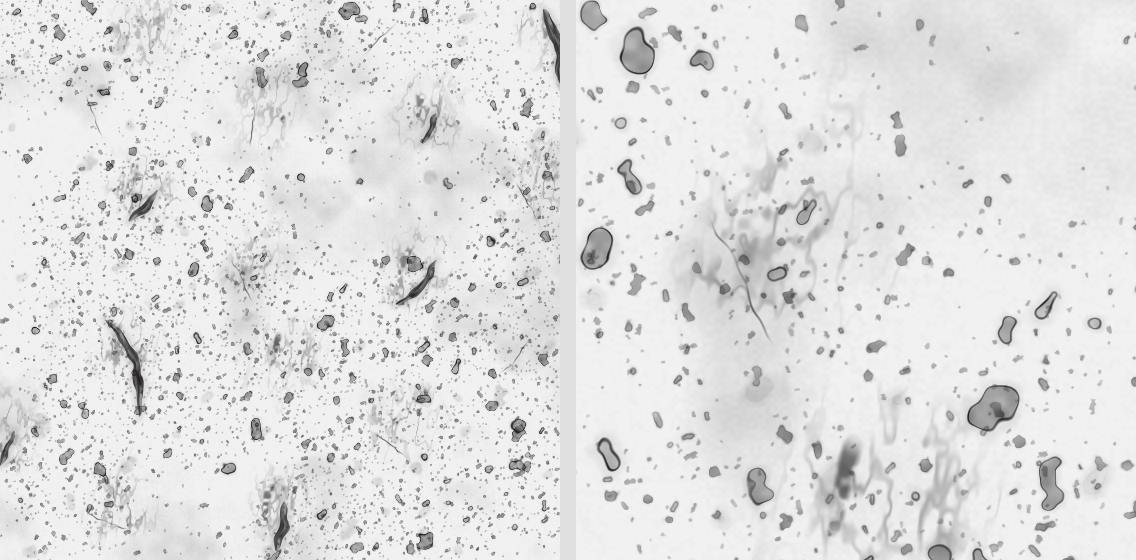
Left: the whole. Right: its middle third, enlarged.
Write a WebGL 2 fragment shader that draws this texture.

```glsl
#version 300 es
precision highp float;
// Chipped white plaster with outlined flakes, specks, grey creases and dark curved gouges.

uniform vec2 u_resolution;
out vec4 fragColor;

float hash(vec2 p) {
    return fract(sin(dot(p, vec2(127.1, 311.7))) * 43758.5453);
}

float noise(vec2 p) {
    vec2 i = floor(p), f = fract(p);
    f = f * f * (3.0 - 2.0 * f);
    return mix(mix(hash(i), hash(i + vec2(1, 0)), f.x),
               mix(hash(i + vec2(0, 1)), hash(i + vec2(1, 1)), f.x), f.y);
}

float fbm(vec2 p) {
    return 0.55 * noise(p) + 0.29 * noise(p * 2.03 + 17.7) + 0.16 * noise(p * 4.1 + 5.2);
}

// Rotates so that the local y axis leans right by the given angle
vec2 lean(vec2 p, float a) {
    return vec2(p.x * cos(a) - p.y * sin(a), p.x * sin(a) + p.y * cos(a));
}

// Evenly spread positions over the canvas
vec2 spread(float i, vec2 start) {
    return fract(start + i * vec2(0.7549, 0.5698));
}

float layer(float a, float b) {
    return 1.0 - (1.0 - a) * (1.0 - b);
}

// Ragged capsules with a grey filling and a darker rim, gathered in crowds
float flakes(vec2 p, float cells, float size, float keep, vec2 tones, float mottle, float px) {
    float ink = 0.0;
    float wobble = noise(p * 0.9 / size) - 0.5;
    for (int k = 0; k < 4; k++) {
        vec2 id = floor(p * cells - 0.5) + vec2(k & 1, k >> 1);
        vec2 seed = id + cells * 1.37;
        float chance = hash(seed);
        if (chance > keep) continue;
        vec2 centre = (id + 0.1 + 0.8 * vec2(hash(seed + 3.1), hash(seed + 8.6))) / cells;
        vec2 q = p - centre;
        if (dot(q, q) > 25.0 * size * size) continue;
        float crowd = smoothstep(0.2, 0.75, noise(centre * 6.0 + 4.3));
        if (chance > keep * (0.15 + crowd)) continue;

        float pick = hash(seed + 21.4);
        float radius = size * (0.45 + 0.75 * pick * pick);
        q = lean(q, 0.35 + 2.2 * (hash(seed + 5.9) - 0.5));
        float reach = radius * 1.9 * pow(hash(seed + 13.2), 2.0);
        q.y -= clamp(q.y, -reach, reach);
        float d = length(q) - radius * (1.0 + 1.2 * wobble);

        float body = smoothstep(px, -px, d) * tones.x * (0.65 + 0.5 * pick);
        float rim = smoothstep(0.0009 + px, 0.0, abs(d + 0.0006)) * tones.y;
        float halo = 0.07 * smoothstep(size * 0.7, 0.0, d);
        ink = max(ink, max(max(body, rim) * (0.65 + 0.6 * mottle), halo));
    }
    return ink;
}

// Fibrous curved tears, from large to small
float gouges(vec2 p, float px) {
    float ink = 0.0;
    for (float i = 0.0; i < 7.0; i++) {
        float len = 0.092 / (1.0 + 0.35 * i);
        vec2 q = p - spread(i, vec2(0.24, 0.35));
        if (length(q) > len + 0.03) continue;
        q = lean(q, 1.4 * (hash(vec2(i, 2.0)) - 0.4));
        q.x += 2.6 * q.y * q.y + 0.008 * (noise(vec2(q.y * 45.0, i)) - 0.5);
        float t = q.y / len;
        float width = (0.005 + 0.055 * len) * sqrt(max(0.0, 1.0 - t * t));
        width *= 0.55 + 0.75 * noise(vec2(q.y * 60.0, i + 9.0));
        float d = max(abs(q.x) - width, abs(q.y) - len);
        float fibre = mix(0.55, 1.0, noise(vec2(q.x * 380.0, q.y * 40.0)));
        float pale = smoothstep(0.35, 0.6, abs(t)) * smoothstep(0.004, 0.001, abs(q.x - 0.002));
        float body = smoothstep(px, -px, d) * mix(fibre, 0.42, pale);
        ink = max(ink, max(body, 0.1 * smoothstep(0.014, 0.0, d)));
    }
    return ink;
}

// Soft patches of wrinkles, each hanging from a rough spine
float creases(vec2 p, float mottle) {
    vec2 warp = vec2(noise(p * 30.0), noise(p * 30.0 + 31.0)) - 0.5;
    float ridge = 1.0 - abs(2.0 * fbm(lean(p, 0.15) * vec2(62.0, 30.0)) - 1.0);
    float wrinkle = 0.03 + smoothstep(0.8, 1.0, ridge) * (0.1 + 0.32 * noise(p * 60.0));
    float ink = 0.0;
    for (float i = 0.0; i < 14.0; i++) {
        vec2 q = p - spread(i, vec2(0.46, 0.53));
        if (dot(q, q) > 0.02) continue;
        float pick = hash(vec2(i, 7.0));
        q = lean(q, 0.5 * (pick - 0.3));
        float area = smoothstep(0.08, 0.015, length((q + 0.05 * warp) * vec2(1.0, 0.8)));
        float spine = smoothstep(0.009, 0.003, abs(q.x + 0.022 + 0.025 * warp.x))
                    * smoothstep(0.045, 0.025, abs(q.y + 0.03 * warp.y));
        spine *= pick * smoothstep(0.15, 0.75, mottle) * 0.6;
        ink = max(ink, max(area * wrinkle, spine));
    }
    return ink;
}

// Hair-thin bent scratches
float hairs(vec2 p, float px) {
    float ink = 0.0;
    for (float i = 0.0; i < 8.0; i++) {
        vec2 q = p - spread(i, vec2(0.17, 0.79));
        if (dot(q, q) > 0.004) continue;
        q = lean(q, 2.4 * (hash(vec2(i, 4.0)) - 0.5));
        float fade = noise(q.yy * 60.0 + i);
        q.x += 9.0 * (hash(vec2(i, 6.0)) - 0.5) * q.y * q.y + 0.004 * fade;
        float line = smoothstep(0.0007 + px, 0.0, abs(q.x)) * smoothstep(0.045, 0.025, abs(q.y));
        ink = max(ink, line * (0.15 + 0.5 * fade));
    }
    return ink;
}

void main() {
    vec2 p = gl_FragCoord.xy / u_resolution.y;
    float px = 0.8 / u_resolution.y;
    float mottle = noise(p * 150.0);

    // Faint stains and fine grain of the wall
    float ink = 0.1 * smoothstep(0.48, 0.8, fbm(p * 7.0 + 2.0)) * (0.6 + 0.8 * noise(p * 50.0));
    ink += 0.035 * (noise(p * 420.0) - 0.5) + 0.015 * (mottle - 0.5);

    // Marks, from pale to dark
    ink = layer(ink, creases(p, mottle));
    ink = layer(ink, flakes(p, 15.0, 0.009, 0.3, vec2(0.13, 0.12), mottle, px * 2.0));
    ink = layer(ink, flakes(p, 125.0, 0.0013, 0.3, vec2(0.3), mottle, px));
    ink = layer(ink, flakes(p, 58.0, 0.0027, 0.4, vec2(0.38, 0.5), mottle, px));
    ink = layer(ink, flakes(p, 23.0, 0.0062, 0.4, vec2(0.36, 0.7), mottle, px));
    ink = layer(ink, flakes(p, 9.0, 0.0105, 0.45, vec2(0.4, 0.85), mottle, px));
    ink = layer(ink, hairs(p, px));
    ink = layer(ink, gouges(p, px));

    fragColor = vec4(mix(vec3(0.945), vec3(0.11, 0.1, 0.1), clamp(ink, 0.0, 1.0)), 1.0);
}
```
